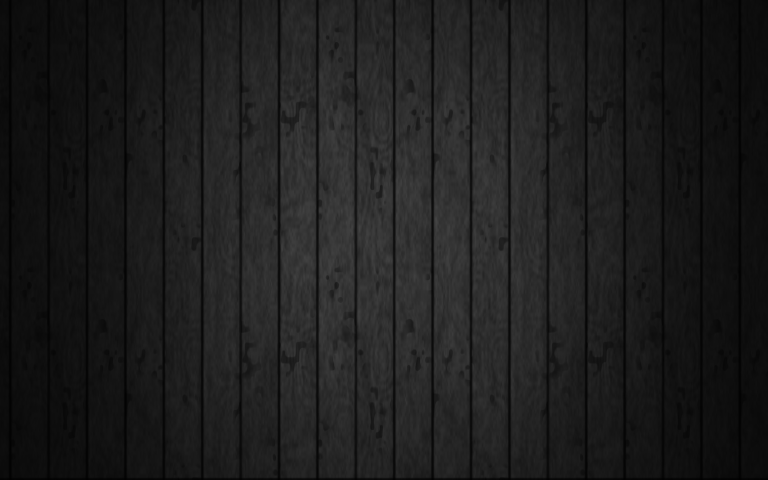
Give the GLSL for this texture, as a Shadertoy shader.

```glsl
// Dark vertical wood planks under a soft central glow with shaded borders.
// Planks come from a repeated strip; each gets stretched value noise for
// fibres, ring figure and dark flecks, and the grain tiles in both axes.

#define PLANKS 20.0
#define SEAM_SHIFT 0.266
#define TILE_PLANKS 8.0
#define TILE_HEIGHT 0.3125
#define SEAM_WIDTH 0.032
#define GLOW_CENTER vec2(0.505, 0.325)
#define GLOW_SIZE vec2(0.24, 0.30)
#define GLOW_LEVEL 0.185
#define BASE_LEVEL 0.031
#define FIBRE_CONTRAST 0.46
#define FLECK_DEPTH 0.38

float hash(vec2 p) {
    vec3 q = fract(vec3(p.xyx) * 0.1031);
    q += dot(q, q.yzx + 33.33);
    return fract((q.x + q.y) * q.z);
}

// Value noise whose lattice wraps vertically after the given rows.
float noise(vec2 p, float rows) {
    vec2 cell = floor(p);
    vec2 f = fract(p);
    f = f * f * (3.0 - 2.0 * f);
    float y0 = mod(cell.y, rows);
    float y1 = mod(cell.y + 1.0, rows);
    float low = mix(hash(vec2(cell.x, y0)), hash(vec2(cell.x + 1.0, y0)), f.x);
    float high = mix(hash(vec2(cell.x, y1)), hash(vec2(cell.x + 1.0, y1)), f.x);
    return mix(low, high, f.y);
}

// Noise with its own columns for every plank and its own rows per tile.
float grain(float u, float v, float id, float columns, float rows) {
    return noise(vec2(u * columns + id * 47.0 + columns * 3.0, v * rows), rows);
}

float woodTone(float u, float v, float id) {
    // Slow sideways drift bends the fibres.
    float bend = grain(u, v, id, 2.0, 5.0) - 0.5;
    float w = u + 0.16 * bend;

    // Fibres, from broad streaks to fine pores.
    float fibres = 0.0;
    float weight = 0.30;
    float columns = 5.0;
    float rows = 4.0;
    for (int i = 0; i < 4; i++) {
        fibres += weight * (grain(w, v, id, columns, rows) - 0.5);
        weight *= 1.12;
        columns *= 1.7;
        rows *= 2.5;
    }

    // Long arched rings, stronger on some planks.
    float figure = grain(u, v, id + 90.0, 1.6, 4.0);
    float rings = sin(38.0 * figure + 9.0 * u);
    float ringAmount = 0.07 * smoothstep(0.3, 0.8, hash(vec2(id, 7.0)));

    // Short dark flecks gathered in patches.
    float patches = smoothstep(0.55, 0.85, grain(u, v, id + 30.0, 2.0, 6.0));
    float flecks = smoothstep(0.56, 0.80, grain(w, v, id + 60.0, 8.0, 32.0));

    float tone = 1.0 + FIBRE_CONTRAST * fibres + ringAmount * rings;
    tone *= 1.0 - FLECK_DEPTH * patches * flecks;
    return tone * (0.92 + 0.16 * hash(vec2(id, 3.0)));
}

// Dark groove at each joint, a soft shadow and a thin lit bevel.
float seamShade(float u, float id, float pixel) {
    float edge = min(u, 1.0 - u);
    float soft = max(pixel, 0.02);
    float groove = 1.0 - smoothstep(SEAM_WIDTH - soft, SEAM_WIDTH + soft, edge);
    float shadow = exp(-edge * 16.0);
    float bevel = exp(-pow((u - 0.09) / 0.035, 2.0));
    float side = u < 0.5 ? id : mod(id + 1.0, TILE_PLANKS);
    float depth = mix(0.55, 0.80, hash(vec2(side, 19.0)));
    return (1.0 - depth * groove) * (1.0 - 0.16 * shadow) + 0.09 * bevel;
}

void mainImage(out vec4 fragColor, in vec2 fragCoord) {
    vec2 p = fragCoord / iResolution.x;
    float strip = p.x * PLANKS - SEAM_SHIFT;
    float id = mod(floor(strip), TILE_PLANKS);
    float u = fract(strip);
    float v = p.y / TILE_HEIGHT;
    float pixel = PLANKS / iResolution.x;

    // Elliptical light that fades toward the borders.
    vec2 d = (p - GLOW_CENTER) / GLOW_SIZE;
    float light = BASE_LEVEL + GLOW_LEVEL * exp(-0.5 * dot(d, d));

    float shade = light * woodTone(u, v, id) * seamShade(u, id, pixel);

    // Thin dark rim along the bottom.
    shade *= mix(0.3, 1.0, smoothstep(0.001, 0.004, p.y));
    fragColor = vec4(vec3(clamp(shade, 0.0, 1.0)), 1.0);
}
```
